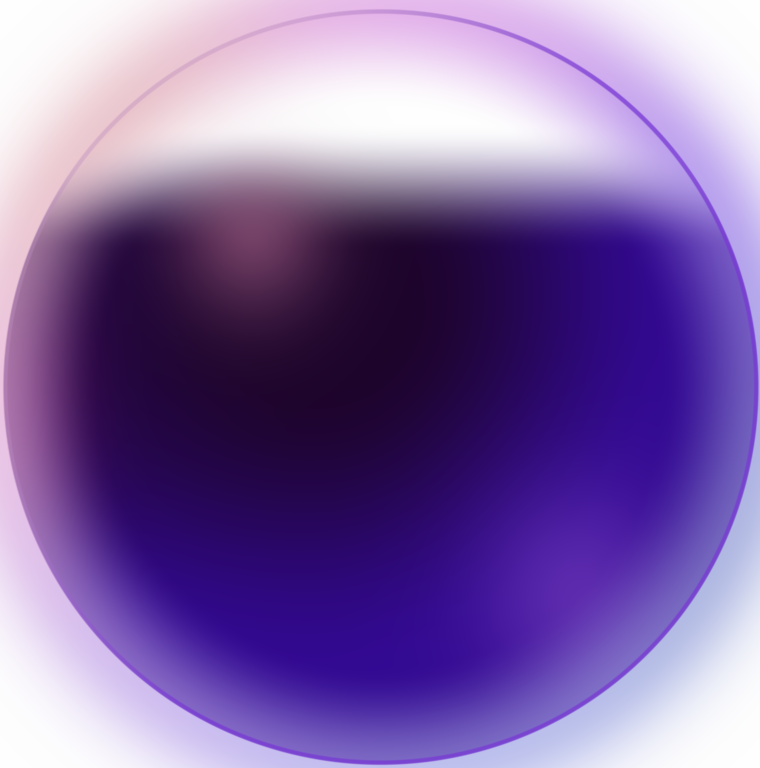
Write a Shadertoy shader that draws this background.

```glsl
const vec2 ORB_CENTER = vec2(0.001, -0.004);
const float ORB_RADIUS = 0.491;

const vec3 WHITE = vec3(0.995);
const vec3 PLUM = vec3(0.112, 0.015, 0.165);
const vec3 INDIGO = vec3(0.195, 0.035, 0.57);
const vec3 MAGENTA = vec3(0.40, 0.10, 0.42);
const vec3 VIOLET = vec3(0.39, 0.19, 0.70);
const vec3 ROSE = vec3(0.60, 0.35, 0.50);
const vec3 RIM_LINE = vec3(0.47, 0.22, 0.83);
const vec3 RIM_PALE = vec3(0.74, 0.56, 0.75);

// Soft round spot, 1 at its centre
float spot(vec2 p, vec2 center, vec2 size) {
    vec2 d = (p - center) / size;
    return exp(-dot(d, d));
}

// Colour and weight of one light around the orb
vec4 lobe(vec2 dir, float degreesCcw, vec3 color) {
    float a = radians(degreesCcw);
    float weight = exp(6.0 * (dot(dir, vec2(cos(a), sin(a))) - 1.0));
    return vec4(color * weight, weight);
}

// Blend of the lights for a direction
vec3 haloColor(vec2 dir) {
    vec4 sum = lobe(dir, 145.0, vec3(0.91, 0.76, 0.77))
             + lobe(dir, 75.0, vec3(0.90, 0.69, 0.92))
             + lobe(dir, 30.0, vec3(0.66, 0.56, 0.93))
             + lobe(dir, -20.0, vec3(0.64, 0.69, 0.86))
             + lobe(dir, -75.0, vec3(0.70, 0.72, 0.92))
             + lobe(dir, -130.0, vec3(0.77, 0.70, 0.94))
             + lobe(dir, 190.0, vec3(0.93, 0.74, 0.89));
    return sum.rgb / sum.a;
}

// White page with a halo that fades away from the edge
vec3 outside(float r, vec3 halo) {
    float d = max(r - 1.0, 0.0) / 0.155;
    return mix(WHITE, halo, 0.88 * exp(-d * d));
}

vec3 inside(vec2 p, float r, vec3 halo) {
    // Dark body, turning indigo toward the lower right
    float depth = length((p - vec2(-0.18, 0.24)) * vec2(0.94, 0.92));
    float leftSide = smoothstep(-0.15, -0.85, p.x) * smoothstep(-0.7, 0.1, p.y);
    float blue = smoothstep(0.20, 0.93, depth) * (1.0 - 0.65 * leftSide);
    vec3 color = mix(PLUM, INDIGO, blue);
    color = mix(color, MAGENTA, 0.85 * spot(p, vec2(-1.0, -0.10), vec2(0.20, 0.50)));
    color = mix(color, VIOLET, 0.85 * spot(p, vec2(0.53, -0.56), vec2(0.26, 0.29)));

    // Bright cap
    float cap = smoothstep(0.36, 0.70, p.y);
    color = mix(color, WHITE, cap);

    // Rose reflection below the cap
    float rose = spot(p, vec2(-0.34, 0.44), vec2(0.20, 0.24));
    color = mix(color, ROSE, 0.72 * rose * (1.0 - 0.8 * cap));

    // Light gathered inside the rim
    float rim = smoothstep(0.74, 1.03, r);
    return mix(color, halo, rim * mix(0.58, 1.0, cap));
}

void mainImage(out vec4 fragColor, in vec2 fragCoord) {
    vec2 uv = (fragCoord - 0.5 * iResolution.xy) / iResolution.y;
    vec2 p = (uv - ORB_CENTER) / ORB_RADIUS;
    float r = length(p);
    vec2 dir = p / max(r, 0.0001);
    float pixel = 1.0 / (iResolution.y * ORB_RADIUS);

    vec3 halo = haloColor(dir);
    float edge = smoothstep(pixel, -pixel, r - 1.0);
    vec3 color = mix(outside(r, halo), inside(p, r, halo), edge);

    // Thin outline, palest at the upper left
    float pale = smoothstep(-0.1, 0.9, dot(dir, normalize(vec2(-1.0, 0.65))));
    float line = smoothstep(0.006 + pixel, 0.003, abs(r - 0.996));
    color = mix(color, mix(RIM_LINE, RIM_PALE, pale), line * mix(0.75, 0.40, pale));

    fragColor = vec4(color, 1.0);
}
```
